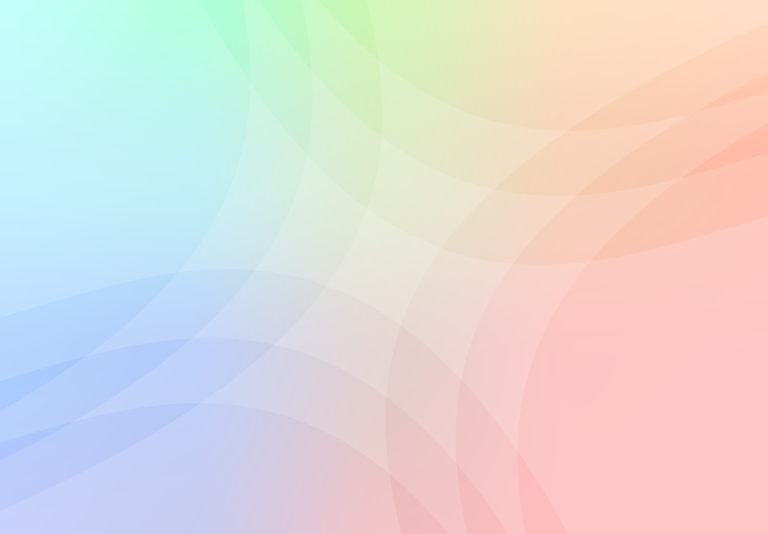
Reproduce this background procedurally as a Shadertoy shader.

```glsl
// Pastel backdrop: a soft rainbow field crossed by four families of three arcs.
// All arcs share one cubic profile; each arc deepens the tint on its outer side.
// The arcs repeat under a half turn about the centre of the canvas.

// Coverage of the region beyond one arc; h is the height above its vertex,
// d the position along it, in units of canvas height.
float beyondArc(float h, float d) {
    float profile = d * d * (0.79 - 0.679 * d);
    float slope = d * (1.58 - 2.037 * d);
    float dist = (h - profile) / sqrt(1.0 + slope * slope);
    float pixel = 1.0 / iResolution.y;
    return smoothstep(-0.7 * pixel, 0.7 * pixel, dist);
}

// Step from 0 to 1, between a straight line and a smooth curve
float ease(float t) {
    return mix(clamp(t, 0.0, 1.0), smoothstep(0.0, 1.0, t), 0.5);
}

// Five evenly spaced colours, t from 0 to 4
vec3 ramp(float t, vec3 a, vec3 b, vec3 c, vec3 d, vec3 e) {
    vec3 color = mix(a, b, ease(t));
    color = mix(color, c, ease(t - 1.0));
    color = mix(color, d, ease(t - 2.0));
    return mix(color, e, ease(t - 3.0));
}

// Four horizontal ramps blended vertically
vec3 rainbowField(vec2 uv) {
    float t = uv.x * 4.0;
    vec3 top = ramp(t, vec3(0.85, 1.0, 0.987), vec3(0.815, 1.0, 0.92),
        vec3(0.89, 0.98, 0.827), vec3(0.993, 0.923, 0.846), vec3(1.0, 0.917, 0.86));
    vec3 upper = ramp(t, vec3(0.85, 0.968, 1.0), vec3(0.842, 0.965, 0.98),
        vec3(0.905, 0.94, 0.845), vec3(0.98, 0.885, 0.825), vec3(1.0, 0.867, 0.834));
    vec3 lower = ramp(t, vec3(0.84, 0.905, 1.0), vec3(0.835, 0.885, 0.99),
        vec3(0.914, 0.86, 0.853), vec3(1.0, 0.855, 0.85), vec3(1.0, 0.858, 0.855));
    vec3 bottom = ramp(t, vec3(0.86, 0.885, 0.995), vec3(0.86, 0.872, 0.96),
        vec3(0.968, 0.853, 0.859), vec3(1.0, 0.857, 0.857), vec3(1.0, 0.857, 0.857));
    float row = uv.y * 3.0;
    vec3 color = mix(bottom, lower, ease(row));
    color = mix(color, upper, ease(row - 1.0));
    return mix(color, top, ease(row - 2.0));
}

void mainImage(out vec4 fragColor, in vec2 fragCoord) {
    vec2 uv = fragCoord / iResolution.xy;
    vec2 p = (fragCoord - 0.5 * iResolution.xy) / iResolution.y;

    // Vertices of the bowl arcs (opening up) and side arcs (opening right)
    vec2 bowl[3] = vec2[3](vec2(0.348, 0.255), vec2(0.326, 0.133), vec2(0.292, 0.004));
    vec2 side[3] = vec2[3](vec2(0.003, -0.287), vec2(0.134, -0.320), vec2(0.250, -0.352));

    // Count the arcs this point lies beyond, for both half turns
    float layers = 0.0;
    for (int i = 0; i < 3; i++) {
        for (float turn = -1.0; turn < 2.0; turn += 2.0) {
            vec2 fromBowl = turn * p - bowl[i];
            vec2 fromSide = turn * p - side[i];
            layers += beyondArc(fromBowl.y, fromBowl.x);
            layers += beyondArc(fromSide.x, -fromSide.y);
        }
    }

    // Each layer moves the colour further from white
    vec3 color = 1.0 - (1.0 - rainbowField(uv)) * pow(1.16, layers);
    fragColor = vec4(color, 1.0);
}
```
